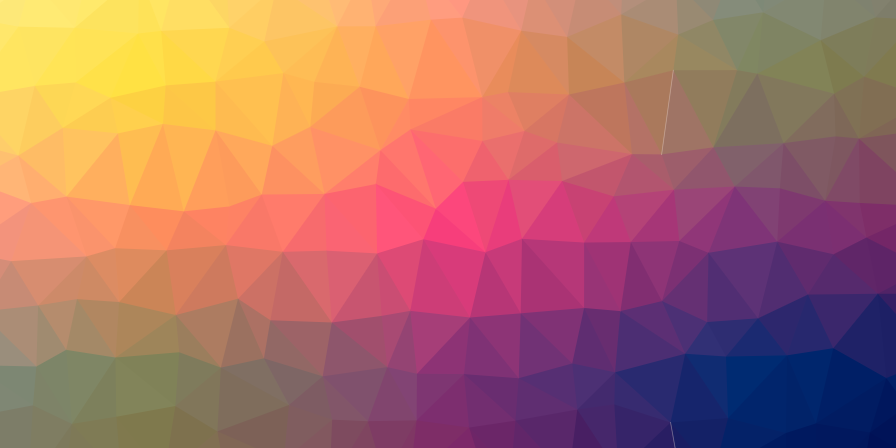
This background is drawn by a Shadertoy shader. Its source:

```glsl
// Low-poly sunset gradient: a jittered grid of vertices is split into triangles,
// each quad along its Delaunay diagonal. Every triangle takes one flat colour,
// the mean of a horizontal and a vertical reading of the same palette.

const vec2  CELL = vec2(1.0 / 9.0, 0.125);   // grid spacing, in canvas heights
const vec2  JITTER = vec2(0.62, 0.58);       // vertex scatter, in cells
const float SHADE_VARIATION = 0.022;         // random tint per triangle
const float SEAM_CHANCE = 0.045;             // share of steep edges left open
const float SEAM_WIDTH = 0.0012;
const float SEAM_OPACITY = 0.32;
const vec3  SEAM_COLOR = vec3(0.95, 0.88, 0.86);

const int STOPS = 7;
const vec3 PALETTE[STOPS] = vec3[STOPS](
    vec3(1.00, 0.92, 0.50),   // pale yellow
    vec3(1.00, 0.87, 0.24),   // yellow
    vec3(1.00, 0.64, 0.37),   // orange
    vec3(1.00, 0.25, 0.49),   // pink
    vec3(0.55, 0.19, 0.45),   // purple
    vec3(0.00, 0.17, 0.45),   // blue
    vec3(0.00, 0.07, 0.34));  // navy

vec2 hash22(vec2 p) {
    vec3 q = fract(p.xyx * vec3(0.1031, 0.1030, 0.0973));
    q += dot(q, q.yzx + 33.33);
    return fract((q.xx + q.yz) * q.zy);
}

float cross2(vec2 a, vec2 b) { return a.x * b.y - a.y * b.x; }

vec3 palette(float t) {
    float x = clamp(t, 0.0, 1.0) * float(STOPS - 1);
    int i = min(int(x), STOPS - 2);
    return mix(PALETTE[i], PALETTE[i + 1], x - float(i));
}

vec2 gridVertex(vec2 id) {
    return (id + 0.5 + (hash22(id + 17.0) - 0.5) * JITTER) * CELL;
}

// Signed distance to the line a-b, positive on its left
float leftOf(vec2 p, vec2 a, vec2 b) {
    return cross2(b - a, p - a) / max(length(b - a), 1e-5);
}

float segmentDistance(vec2 p, vec2 a, vec2 b) {
    vec2 ab = b - a;
    float t = clamp(dot(p - a, ab) / max(dot(ab, ab), 1e-8), 0.0, 1.0);
    return length(p - a - ab * t);
}

// Colour of a counter-clockwise triangle, weighted by its pixel coverage
vec4 facet(vec2 p, vec2 a, vec2 b, vec2 c, vec2 canvas, float pixel) {
    float inside = min(leftOf(p, a, b), min(leftOf(p, b, c), leftOf(p, c, a)));
    float coverage = clamp(0.5 + inside / pixel, 0.0, 1.0);
    vec2 center = (a + b + c) / 3.0;
    vec2 uv = center / canvas;
    vec3 color = 0.5 * (palette(uv.x) + palette(1.0 - uv.y));
    color += (hash22(floor(center * 900.0)).x - 0.5) * SHADE_VARIATION;
    return vec4(color, 1.0) * coverage;
}

// True when the diagonal a-c meets the Delaunay rule: angles at b and d sum below pi
bool splitsAlongAC(vec2 a, vec2 b, vec2 c, vec2 d) {
    float sinB = cross2(c - b, a - b), cosB = dot(c - b, a - b);
    float sinD = cross2(a - d, c - d), cosD = dot(a - d, c - d);
    return sinB * cosD + cosB * sinD >= 0.0;
}

void mainImage(out vec4 fragColor, in vec2 fragCoord) {
    float pixel = 1.0 / iResolution.y;
    vec2 p = fragCoord * pixel;
    vec2 canvas = vec2(iResolution.x * pixel, 1.0);
    vec2 base = floor(p / CELL - 0.5);

    vec4 sum = vec4(0.0);
    float seam = 0.0;
    for (int j = -1; j <= 1; j++) {
        for (int i = -1; i <= 1; i++) {
            vec2 id = base + vec2(i, j);
            vec2 a = gridVertex(id);
            vec2 b = gridVertex(id + vec2(1, 0));
            vec2 c = gridVertex(id + vec2(1, 1));
            vec2 d = gridVertex(id + vec2(0, 1));

            // Two facets per quad
            if (splitsAlongAC(a, b, c, d)) {
                sum += facet(p, a, b, c, canvas, pixel);
                sum += facet(p, a, c, d, canvas, pixel);
            } else {
                sum += facet(p, a, b, d, canvas, pixel);
                sum += facet(p, b, c, d, canvas, pixel);
            }

            // A few pale hairlines along steep edges
            if (hash22(id + 71.0).x < SEAM_CHANCE) {
                float dist = segmentDistance(p, a, d);
                seam = max(seam, 1.0 - smoothstep(0.0, SEAM_WIDTH + 0.5 * pixel, dist));
            }
        }
    }

    vec3 color = sum.rgb / max(sum.a, 1e-4);
    color = mix(color, SEAM_COLOR, seam * SEAM_OPACITY);
    fragColor = vec4(clamp(color, 0.0, 1.0), 1.0);
}
```
